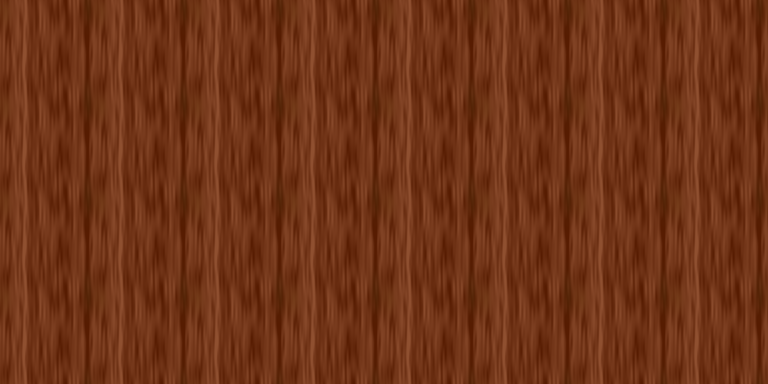
This texture is drawn by a Shadertoy shader. Its source:

```glsl
// Reddish brown wood grain with vertical fibres, as a seamless tile repeated 8 by 4.

const vec2 REPEATS = vec2(8.0, 4.0);
const vec3 DARK_WOOD = vec3(0.340, 0.110, 0.005);
const vec3 LIGHT_WOOD = vec3(0.560, 0.312, 0.190);
const vec3 KNOT_COLOR = vec3(0.290, 0.145, 0.020);
const vec3 OLIVE_COLOR = vec3(0.460, 0.265, 0.100);
const float MEAN_TONE = 0.40;
const float CONTRAST = 1.45;
const float FIBRE_WARP = 0.004;
const float TAU = 6.2831853;

float hash(vec2 p) {
    return fract(sin(dot(p, vec2(127.1, 311.7))) * 43758.5453);
}

// Smooth noise along one fibre; wraps after the given number of rows.
float fibre(float column, float y, float rows, float seed) {
    float t = (y + hash(vec2(column, seed))) * rows;
    float row = floor(t);
    float blend = smoothstep(0.0, 1.0, t - row);
    vec2 key = vec2(column + seed * 17.0, seed);
    float a = hash(key + vec2(0.0, mod(row, rows)));
    float b = hash(key + vec2(0.0, mod(row + 1.0, rows)));
    return mix(a, b, blend);
}

// Neighbouring fibres blended sideways; wraps after the given number of columns.
float grain(vec2 p, float columns, float rows, float seed) {
    float x = p.x * columns;
    float column = floor(x);
    float left = fibre(mod(column, columns), p.y, rows, seed);
    float right = fibre(mod(column + 1.0, columns), p.y, rows, seed);
    return mix(left, right, smoothstep(0.0, 1.0, x - column));
}

// Soft elliptical spot that wraps around the tile.
float spot(vec2 p, vec2 center, vec2 size) {
    vec2 d = (fract(p - center + 0.5) - 0.5) / size;
    return exp(-dot(d, d));
}

// Soft vertical band that wraps around the tile.
float band(float x, float center, float width) {
    float d = (fract(x - center + 0.5) - 0.5) / width;
    return exp(-d * d);
}

vec3 wood(vec2 p) {
    // Slight sideways drift of the fibres
    p.x += FIBRE_WARP * sin(TAU * p.y);

    // Fine, medium and long streaks
    float fine = grain(p, 48.0, 5.0, 3.0);
    float medium = grain(p, 26.0, 3.0, 7.0);
    float lengthwise = grain(p, 30.0, 1.0, 11.0);
    float streaks = 0.46 * fine + 0.30 * medium + 0.24 * lengthwise;
    float tone = MEAN_TONE + CONTRAST * (streaks - 0.5);

    // Pale streaks
    tone += band(p.x, 0.25, 0.020) * (0.16 + 0.26 * spot(p, vec2(0.25, 0.25), vec2(0.2, 0.3)));
    tone += 0.28 * spot(p, vec2(0.46, 0.70), vec2(0.055, 0.28));
    tone += 0.14 * band(p.x, 0.22, 0.07);
    tone += 0.10 * band(p.x, 0.79, 0.03);

    // Darker bands
    tone -= 0.14 * band(p.x, 0.35, 0.04);
    tone -= 0.12 * band(p.x, 0.62, 0.06);
    tone -= 0.24 * band(p.x, 0.91, 0.05);
    vec3 color = mix(DARK_WOOD, LIGHT_WOOD, clamp(tone, 0.0, 1.0));

    // Olive stain and dark knot
    float stain = spot(p, vec2(0.04, 0.88), vec2(0.07, 0.14));
    color = mix(color, OLIVE_COLOR, 0.50 * stain * (0.4 + 0.6 * fine));
    float knot = spot(p, vec2(0.91, 0.96), vec2(0.04, 0.20));
    return mix(color, KNOT_COLOR, 0.70 * knot * (1.0 - 0.5 * fine));
}

void mainImage(out vec4 fragColor, in vec2 fragCoord) {
    // Average four samples per pixel to smooth the fine fibres
    vec3 color = vec3(0.0);
    for (int i = 0; i < 4; i++) {
        vec2 offset = vec2(float(i % 2), float(i / 2)) * 0.5 - 0.25;
        vec2 uv = (fragCoord + offset) / iResolution.xy;
        color += 0.25 * wood(fract(uv * REPEATS));
    }
    fragColor = vec4(color, 1.0);
}
```
